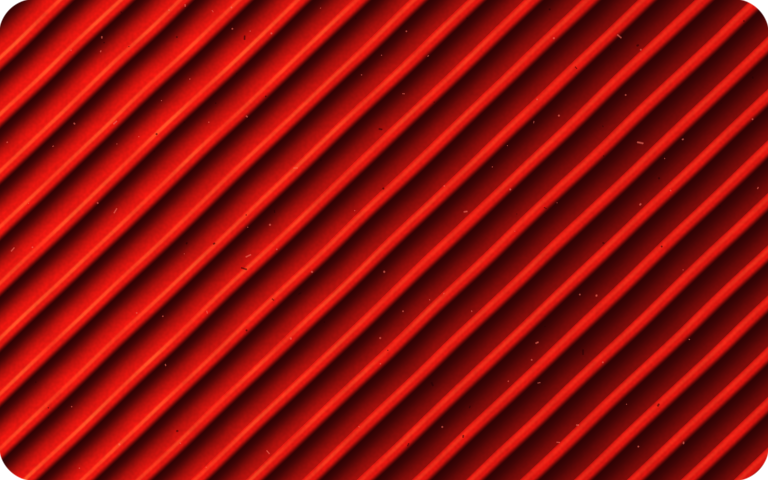
Reproduce this texture procedurally as a WebGL 2 fragment shader.

```glsl
#version 300 es
precision highp float;
// Red corrugated metal: slanted ridges with soft shadows, fine glints and dust.
uniform vec2 u_resolution;
out vec4 outColor;

float hash(vec2 p) {
  vec3 q = fract(vec3(p.xyx) * 0.1031);
  q += dot(q, q.yzx + 33.33);
  return fract((q.x + q.y) * q.z);
}

vec2 gradient(vec2 cell) {
  float angle = 6.2832 * hash(cell);
  return vec2(cos(angle), sin(angle));
}

// Gradient noise, roughly -0.7 to 0.7
float noise(vec2 p) {
  vec2 i = floor(p), f = p - i;
  vec2 u = f * f * f * (f * (f * 6.0 - 15.0) + 10.0);
  vec2 e = vec2(1.0, 0.0);
  float low = mix(dot(gradient(i), f), dot(gradient(i + e), f - e), u.x);
  float high = mix(dot(gradient(i + e.yx), f - e.yx), dot(gradient(i + 1.0), f - 1.0), u.x);
  return mix(low, high, u.y);
}

// Ridge count from the upper left; spacing tightens towards the lower right
float ridgeIndex(vec2 p) {
  float s = p.x + (1.0 - p.y) / 0.95;
  return (0.12604 - sqrt(0.015886 - 0.0015 * s)) / 0.00075;
}

// One sparse layer of short flecks, one candidate per cell
float flecks(vec2 p, float scale, float share, float seed, float px) {
  vec2 cell = floor(p * scale);
  vec2 id = cell + seed;
  vec2 center = 0.25 + 0.5 * vec2(hash(id + 7.1), hash(id + 19.7));
  vec2 d = (p * scale - cell - center) / scale;
  vec2 axis = gradient(id + 3.3);
  float along = dot(d, axis);
  float reach = 0.005 * pow(hash(id + 41.0), 4.0);
  float dist = length(d - axis * clamp(along, -reach, reach));
  float radius = mix(0.0006, 0.002, hash(id + 11.0));
  return step(1.0 - share, hash(id)) * (1.0 - smoothstep(radius - px, radius + px, dist));
}

void main() {
  vec2 p = gl_FragCoord.xy / u_resolution.y;
  float aspect = u_resolution.x / u_resolution.y;
  float px = 1.0 / u_resolution.y;

  // Position across the ridges, with a slight unevenness in each
  float index = ridgeIndex(p) + 0.035 * noise(p * 5.0);
  float t = fract(index);
  float id = floor(index + 0.5);
  float fromCrest = abs(index - id);
  float lit = 1.0 - smoothstep(0.1, 1.5, p.x + 0.25 * (1.0 - p.y) + 0.15 * noise(p * 3.0));

  // Sheet brightens out of the shadow towards the next rounded crest
  float sheet = smoothstep(0.24, 1.0, t) * mix(0.48, 1.0, lit);
  sheet += lit * 0.14 * smoothstep(0.35, 0.7, t);
  float crest = 1.0 - smoothstep(0.11, 0.28, t) + smoothstep(0.83, 0.94, t);
  float light = max(min(sheet, 1.0), crest * mix(0.92, 1.0, lit));

  // Worn paint: broad blotches and fine grain
  float grain = noise(p * 150.0) + 0.6 * noise(p * 70.0);
  light *= 1.0 + 0.07 * noise(p * 16.0) + 0.08 * grain;
  vec3 color = mix(vec3(0.19, 0.012, 0.016), vec3(0.9, 0.085, 0.06), light);

  // Orange glint along each crest, broken by wear
  float blur = fwidth(ridgeIndex(p));
  float glint = 1.0 - smoothstep(0.012, 0.04 + blur, fromCrest);
  float wear = 0.65 + 0.6 * noise(vec2(p.x * 14.0, id * 5.3));
  color += vec3(0.06, 0.24, 0.08) * glint * wear * mix(0.3, 1.0, lit);
  color += vec3(0.05, 0.03, 0.02) * (1.0 - smoothstep(0.0, 0.12, fromCrest));

  // Pale and dark dust
  color = mix(color, vec3(0.93, 0.45, 0.38), 0.65 * flecks(p, 22.0, 0.12, 5.0, px));
  color = mix(color, vec3(0.15, 0.0, 0.01), 0.6 * flecks(p, 17.0, 0.12, 90.0, px));

  // White outside the rounded corners
  vec2 halfSize = 0.5 * vec2(aspect, 1.0);
  float radius = 0.073;
  vec2 corner = max(abs(p - halfSize) - halfSize + radius, 0.0);
  color = mix(color, vec3(1.0), smoothstep(-px, px, length(corner) - radius - px));
  outColor = vec4(clamp(color, 0.0, 1.0), 1.0);
}
```
